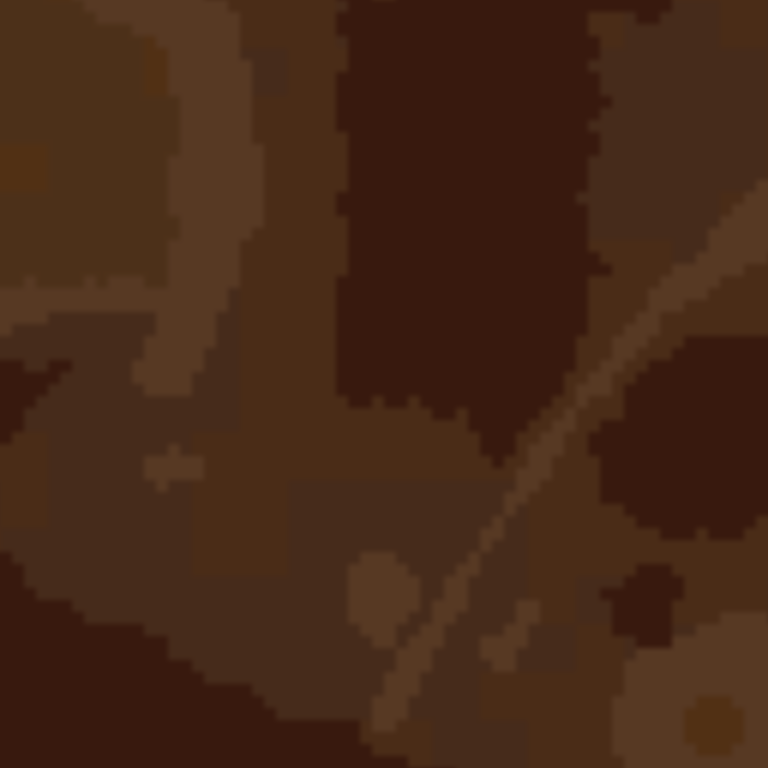
A Shadertoy shader for this texture:

```glsl
// Coarse brown camouflage: ragged dark hollows, pale bark-like strokes and an ochre patch.
// Distance fields roughened by noise are posterised on a coarse grid, with
// flat square tint blocks; neighbouring cells are blended for soft steps.

const float CELLS = 64.0;          // grid cells across the canvas
const float TINT_BLOCKS = 16.0;    // tint squares across the canvas
const float DARK_ROUGHNESS = 0.075;
const float LIGHT_ROUGHNESS = 0.045;
const float COLLAR = 0.022;        // brown margin around the branch
const vec3 DARK = vec3(0.220, 0.098, 0.055);
const vec3 BROWN = vec3(0.275, 0.168, 0.104);
const vec3 WARM_BROWN = vec3(0.290, 0.172, 0.090);
const vec3 LIGHT = vec3(0.340, 0.222, 0.138);
const vec3 OCHRE = vec3(0.300, 0.190, 0.098);
const vec3 RUST = vec3(0.318, 0.188, 0.080);

float hash(vec2 p) {
    return fract(sin(dot(p, vec2(127.1, 311.7))) * 43758.5453);
}

float noise(vec2 p) {
    vec2 i = floor(p), f = fract(p);
    f = f * f * (3.0 - 2.0 * f);
    return mix(mix(hash(i), hash(i + vec2(1, 0)), f.x),
               mix(hash(i + vec2(0, 1)), hash(i + vec2(1, 1)), f.x), f.y);
}

// Signed roughness, about -0.5 to 0.5
float rough(vec2 p) {
    return 0.6 * noise(p * 15.0) + 0.4 * noise(p * 38.0 + 7.3) - 0.5;
}

float box(vec2 p, vec2 center, vec2 halfSize) {
    vec2 d = abs(p - center) - halfSize;
    return length(max(d, 0.0)) + min(max(d.x, d.y), 0.0);
}

float ellipse(vec2 p, vec2 center, vec2 radii) {
    return (length((p - center) / radii) - 1.0) * min(radii.x, radii.y);
}

// Segment whose radius changes from ra to rb
float stroke(vec2 p, vec2 a, vec2 b, float ra, float rb) {
    vec2 ab = b - a;
    float t = clamp(dot(p - a, ab) / dot(ab, ab), 0.0, 1.0);
    return length(p - a - ab * t) - mix(ra, rb, t);
}

float branchShape(vec2 p) {
    float d = stroke(p, vec2(1.02, 0.73), vec2(0.87, 0.61), 0.045, 0.018);
    d = min(d, stroke(p, vec2(0.87, 0.61), vec2(0.73, 0.44), 0.008, 0.014));
    d = min(d, stroke(p, vec2(0.73, 0.44), vec2(0.60, 0.24), 0.013, 0.008));
    return min(d, stroke(p, vec2(0.60, 0.24), vec2(0.50, 0.07), 0.016, 0.021));
}

float hollowShape(vec2 p) {
    float d = box(p, vec2(0.605, 0.74), vec2(0.165, 0.28));
    d = min(d, stroke(p, vec2(0.66, 0.48), vec2(0.645, 0.36), 0.06, 0.02));
    d = min(d, stroke(p, vec2(0.55, 1.02), vec2(0.86, 1.01), 0.05, 0.04));
    d = min(d, ellipse(p, vec2(0.95, 0.43), vec2(0.18, 0.135)));
    d = min(d, (p.y - 0.27 + 0.5 * p.x) * 0.89);
    d = min(d, stroke(p, vec2(-0.02, 0.47), vec2(0.08, 0.52), 0.05, 0.008));
    return min(d, ellipse(p, vec2(0.84, 0.21), vec2(0.04, 0.05)));
}

float paleShape(vec2 p) {
    float d = stroke(p, vec2(0.13, 1.03), vec2(0.27, 0.95), 0.035, 0.045);
    d = min(d, stroke(p, vec2(0.27, 0.95), vec2(0.29, 0.74), 0.045, 0.060));
    d = min(d, stroke(p, vec2(0.29, 0.74), vec2(0.22, 0.53), 0.060, 0.035));
    d = min(d, stroke(p, vec2(-0.02, 0.60), vec2(0.18, 0.62), 0.022, 0.028));
    d = min(d, ellipse(p, vec2(0.49, 0.23), vec2(0.047, 0.060)));
    d = min(d, stroke(p, vec2(0.65, 0.15), vec2(0.69, 0.20), 0.020, 0.014));
    d = min(d, ellipse(p, vec2(0.22, 0.395), vec2(0.045, 0.025)) + 0.01);
    return min(d, ellipse(p, vec2(0.94, 0.07), vec2(0.15, 0.13)));
}

vec3 cellColor(vec2 cell) {
    vec2 p = (cell + 0.5) / CELLS;
    vec2 block = floor(p * TINT_BLOCKS);
    float grain = rough(p);
    float lightGrain = rough(p + 4.7) * LIGHT_ROUGHNESS;
    float tint = noise(block * 0.42 + 3.1) + 0.3 * (hash(block) - 0.5);
    float branch = branchShape(p) + 0.45 * lightGrain;

    // Brown ground with ochre patches
    vec3 color = mix(BROWN, WARM_BROWN, step(0.5, tint));
    float ochre = min(box(p, vec2(0.09, 0.82), vec2(0.15, 0.21)),
                      ellipse(p, vec2(0.93, 0.055), vec2(0.04, 0.035)));
    vec3 ochreTint = mix(OCHRE, RUST, step(0.7, tint + 1.6 * block.x / TINT_BLOCKS));
    if (ochre < 0.0) color = ochreTint;

    // Pale strokes around the ochre, then hollows, then the branch on top
    bool ochreSpot = ochre < 0.0 && p.x > 0.5;
    if (paleShape(p) + lightGrain < 0.0 && !ochreSpot) color = LIGHT;
    float hollow = max(hollowShape(p) + DARK_ROUGHNESS * grain, COLLAR - branch);
    if (hollow < 0.0) color = DARK;
    if (branch < 0.0) color = LIGHT;
    return color;
}

void mainImage(out vec4 fragColor, in vec2 fragCoord) {
    vec2 grid = fragCoord / iResolution.xy * CELLS - 0.5;
    vec2 cell = floor(grid);
    vec2 blend = smoothstep(0.1, 0.9, grid - cell);
    vec3 lower = mix(cellColor(cell), cellColor(cell + vec2(1, 0)), blend.x);
    vec3 upper = mix(cellColor(cell + vec2(0, 1)), cellColor(cell + vec2(1, 1)), blend.x);
    fragColor = vec4(mix(lower, upper, blend.y), 1.0);
}
```
